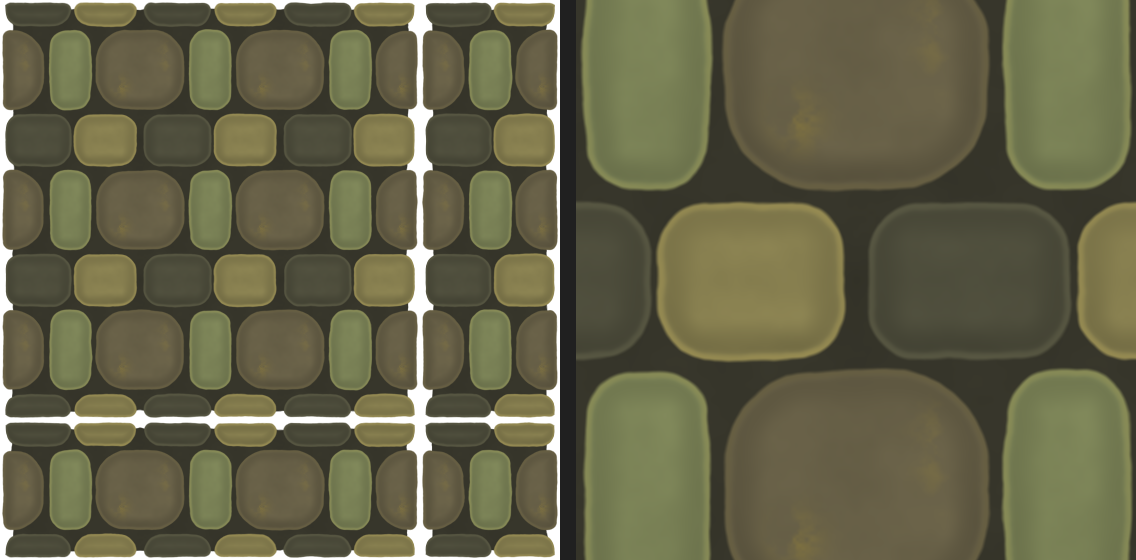
Left, the full canvas; right, a detail of the centre.
Reproduce this texture procedurally as a three.js fragment shader.

```glsl
#define CELLS 4.0
#define SEAM 3.0
#define STONE_INSET 0.022
#define MORTAR_INSET vec2(0.092, 0.066)
#define CUT_RADIUS 0.055
#define BULGE 0.2
#define WOBBLE 0.016
#define EDGE_SOFT 0.006
#define MOTTLE 0.13
#define RIM_WIDTH 0.022

varying vec2 vUv;

const vec3 GAP_WHITE = vec3(1.0);
const vec3 MORTAR = vec3(0.212, 0.208, 0.165);
const vec3 BROWN = vec3(0.408, 0.378, 0.280);
const vec3 BROWN_RIM = vec3(0.400, 0.368, 0.255);
const vec3 GREEN = vec3(0.490, 0.520, 0.345);
const vec3 GREEN_RIM = vec3(0.535, 0.545, 0.335);
const vec3 SLATE = vec3(0.312, 0.310, 0.240);
const vec3 SLATE_RIM = vec3(0.345, 0.342, 0.260);
const vec3 YELLOW = vec3(0.540, 0.508, 0.318);
const vec3 YELLOW_RIM = vec3(0.590, 0.545, 0.320);
const vec3 OCHRE = vec3(0.510, 0.455, 0.250);

float hash(vec2 p) {
  return fract(sin(dot(p, vec2(127.1, 311.7))) * 43758.545);
}

// Value noise that wraps after a whole number of lattice steps
float noise(vec2 p, float period) {
  vec2 i = floor(p), f = fract(p);
  f = f * f * (3.0 - 2.0 * f);
  vec2 a = mod(i, period), b = mod(i + 1.0, period);
  return mix(mix(hash(a), hash(vec2(b.x, a.y)), f.x),
             mix(hash(vec2(a.x, b.y)), hash(b), f.x), f.y);
}

// Layered noise, repeating every "span" cells
float fbm(vec2 p, float freq, float span) {
  float sum = 0.0, amp = 0.5;
  for (int i = 0; i < 4; i++) {
    sum += amp * noise(p * freq, freq * span);
    freq *= 2.0;
    amp *= 0.5;
  }
  return sum / 0.9375;
}

// Offset from a stone's centre, wrapped to the nearest repeat
vec2 fromCentre(vec2 s, vec2 centre) {
  return fract(s - centre + 0.5) - 0.5;
}

float roundBox(vec2 p, vec2 halfSize, float r) {
  vec2 q = abs(p) - halfSize + r;
  return length(max(q, 0.0)) + min(max(q.x, q.y), 0.0) - r;
}

// Intersection of two shapes with a rounded corner
float roundCut(float a, float b, float r) {
  vec2 q = vec2(a, b) + r;
  return length(max(q, 0.0)) + min(max(q.x, q.y), 0.0) - r;
}

vec3 paintStone(vec3 under, vec2 p, vec2 halfSize, float r, float cut,
                float wobble, float mottle, vec3 body, vec3 rim) {
  vec2 bulged = halfSize - BULGE * p.yx * p.yx;
  float d = roundCut(roundBox(p, bulged, r), cut, CUT_RADIUS) + wobble;
  float depth = -d;

  // Painted body with a darker band inside the rim
  vec3 col = body * (1.0 + MOTTLE * (mottle - 0.5));
  float band = smoothstep(0.0, 0.03, depth) * (1.0 - smoothstep(0.03, 0.11, depth));
  float lower = smoothstep(-halfSize.y, halfSize.y, p.y);
  col *= 1.0 - band * (0.04 + 0.16 * mottle * mix(0.6, 1.2, lower));

  // Light worn rim
  float rimAmount = 1.0 - smoothstep(0.3 * RIM_WIDTH, RIM_WIDTH, depth);
  col = mix(col, rim, rimAmount * (0.55 + 0.45 * mottle));
  return mix(col, under, smoothstep(-EDGE_SOFT, EDGE_SOFT, d));
}

void main() {
  vec2 s = vec2(vUv.x, 1.0 - vUv.y) * CELLS;

  // Distance to the white seams that split the wall into sheets
  vec2 seam = min(min(s, CELLS - s), abs(s - SEAM));
  float wobble = WOBBLE * (fbm(s, 9.0, CELLS) - 0.5);
  float mottle = fbm(s, 7.0, 1.0);
  vec2 inset = STONE_INSET - seam;
  float cut = max(inset.x, inset.y);

  // Mortar sheet
  vec2 m = seam - MORTAR_INSET + 2.0 * wobble;
  float sheet = smoothstep(-EDGE_SOFT, EDGE_SOFT, min(m.x, m.y));
  vec3 mortar = MORTAR * (0.93 + 0.14 * mottle);
  vec3 col = mix(GAP_WHITE, mortar, sheet);

  // Ochre stains on the large stones
  vec2 big = fromCentre(s, vec2(0.0, 0.5));
  vec2 spotA = (big - vec2(-0.14, 0.12)) / vec2(0.055, 0.065);
  vec2 spotB = (big - vec2(0.19, -0.10)) / vec2(0.050, 0.110);
  float stain = exp(-dot(spotA, spotA)) + 0.6 * exp(-dot(spotB, spotB));
  stain *= smoothstep(0.38, 0.72, fbm(s, 17.0, 1.0));
  vec3 brown = mix(BROWN, OCHRE, min(0.9 * stain, 1.0));

  // Tall row, then the low row
  col = paintStone(col, big, vec2(0.315, 0.285), 0.19, cut, wobble, mottle, brown, BROWN_RIM);
  col = paintStone(col, fromCentre(s, vec2(0.503, 0.5)), vec2(0.152, 0.285), 0.10,
                   cut, wobble, mottle, GREEN, GREEN_RIM);
  col = paintStone(col, fromCentre(s, vec2(0.268, 0.002)), vec2(0.242, 0.188), 0.11,
                   cut, wobble, mottle, SLATE, SLATE_RIM);
  col = paintStone(col, fromCentre(s, vec2(0.752, 0.002)), vec2(0.224, 0.188), 0.11,
                   cut, wobble, mottle, YELLOW, YELLOW_RIM);

  gl_FragColor = vec4(col, 1.0);
}
```
